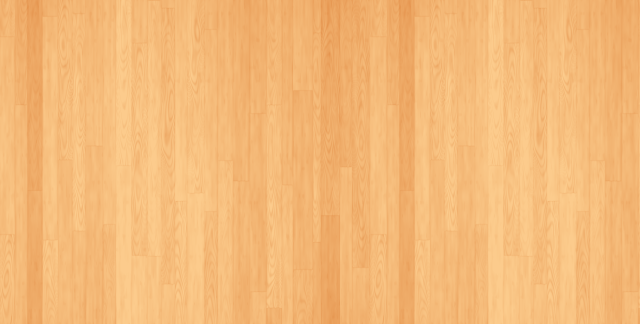
Reproduce this texture procedurally as a Shadertoy shader.

```glsl
// Pale maple strip floor: narrow upright strips, cut into staggered planks.
// Strip widths, tones and grain come from hashes that wrap after a fixed number
// of strips; a soft glow lightens the lower middle of each wrapped section.

const float STRIPS_ACROSS = 43.0;   // strips over the canvas width
const float STRIPS_PER_TILE = 25.0; // strips before the floor repeats
const float STRIP_SHIFT = 0.2;      // sideways offset, in strips
const float WIDTH_JITTER = 0.55;    // variation of the strip edges
const float SEAM_HALF_WIDTH = 0.045; // in strips
const float JOINT_HALF_WIDTH = 0.0018; // in canvas heights
const float SEAM_DEPTH = 0.18;
const float BASE_TONE = 0.8;        // 0 = deep, 1 = pale
const float GLOW_ACROSS = 0.18;
const float GLOW_DOWN = 0.7;
const vec2 GLOW_CENTRE = vec2(0.43, 0.38); // in tile widths, canvas heights
const float STRIP_CONTRAST = 0.22;
const float DARK_STRIP_DEPTH = 0.26;
const float PLANK_CONTRAST = 0.28;
const float FIBRE_CONTRAST = 0.24;
const float MOTTLE_CONTRAST = 0.2;
const float FLECK_DEPTH = 0.14;
const float RING_SPACING = 0.042;   // in canvas heights
const float RING_ARCH = 0.62;       // steepness of the grain arches
const vec3 DEEP_WOOD = vec3(0.91, 0.61, 0.34);
const vec3 PALE_WOOD = vec3(0.98, 0.78, 0.53);
const int AA = 2;                   // samples per pixel side
const float TAU = 6.2831853;

float hash(vec2 p) {
    vec3 q = fract(p.xyx * 0.1031);
    q += dot(q, q.yzx + 33.33);
    return fract((q.x + q.y) * q.z);
}

float noise(vec2 p) {
    vec2 i = floor(p), f = fract(p);
    f = f * f * (3.0 - 2.0 * f);
    return mix(mix(hash(i), hash(i + vec2(1, 0)), f.x),
               mix(hash(i + vec2(0, 1)), hash(i + vec2(1, 1)), f.x), f.y);
}

// Position of strip edge number i, in strips
float stripEdge(float i) {
    return i + WIDTH_JITTER * (hash(vec2(mod(i, STRIPS_PER_TILE), 7.0)) - 0.5);
}

// Tone change from grain; x in strips from the plank middle, y in heights
float grain(vec2 p, float y0, vec2 plank) {
    float seed = hash(plank + 31.0) * 90.0;
    float broad = noise(vec2(p.x * 2.5 + seed, p.y * 5.0)) - 0.5;
    float fibre = noise(vec2(p.x * 8.0 + seed, p.y * 9.0 + seed)) - 0.5;
    float mottle = noise(vec2(p.x * 6.0 - seed, p.y * 34.0 + seed)) - 0.5;
    float fleck = smoothstep(0.75, 0.95, noise(vec2(p.x * 10.0 - seed, p.y * 48.0)));

    // Nested arches around an eye, strong on some planks only
    float dy = p.y - y0;
    float dx = p.x + 0.4 * (hash(plank + 53.0) - 0.5)
             + 0.4 * (noise(vec2(seed, p.y * 9.0)) - 0.5);
    float rings = (sqrt(dy * dy + 0.0006) + RING_ARCH * dx * dx) / RING_SPACING;
    rings += 2.0 * noise(vec2(p.x * 2.5 + seed, p.y * 13.0));
    float line = pow(0.5 + 0.5 * sin(TAU * rings), 2.5);
    float figure = mix(0.03, 0.3, smoothstep(0.45, 0.95, hash(plank + 71.0)));
    figure *= 0.4 + 1.2 * noise(vec2(p.x * 2.0 - seed, p.y * 11.0));
    return 0.14 * broad + FIBRE_CONTRAST * fibre + MOTTLE_CONTRAST * mottle
         - FLECK_DEPTH * fleck - figure * (line - 0.25);
}

vec3 woodFloor(vec2 uv) {
    // Strip under this point and distance to its nearest edge
    float s = uv.x * STRIPS_ACROSS + STRIP_SHIFT;
    float nearest = floor(s + 0.5);
    float toEdge = s - stripEdge(nearest);
    float strip = toEdge < 0.0 ? nearest - 1.0 : nearest;
    float middle = 0.5 * (stripEdge(strip) + stripEdge(strip + 1.0));
    float id = mod(strip, STRIPS_PER_TILE);

    // Plank along the strip
    float plankLength = mix(0.55, 0.95, hash(vec2(id, 13.0)));
    float along = uv.y / plankLength + hash(vec2(id, 19.0));
    float row = floor(along);
    vec2 plank = vec2(id, row);
    float toJoint = (0.5 - abs(fract(along) - 0.5)) * plankLength;
    float eye = uv.y + (mix(0.2, 0.8, hash(plank + 43.0)) - fract(along)) * plankLength;

    // Light falling over the floor
    float tileX = s / STRIPS_PER_TILE - GLOW_CENTRE.x;
    float drop = uv.y - GLOW_CENTRE.y;
    float tone = BASE_TONE + GLOW_ACROSS * cos(TAU * tileX) - GLOW_DOWN * drop * drop;

    // Strip and plank tones, with an occasional darker strip
    tone += STRIP_CONTRAST * (hash(vec2(id, 23.0)) - 0.5);
    tone -= DARK_STRIP_DEPTH * step(0.8, hash(vec2(id, 29.0)));
    tone += PLANK_CONTRAST * (hash(plank + 5.0) - 0.5);
    tone += grain(vec2(s - middle, uv.y), eye, plank);

    // Seams between strips and joints between plank ends, worn unevenly
    float seam = 1.0 - smoothstep(0.0, 2.0 * SEAM_HALF_WIDTH, abs(toEdge));
    seam *= 0.3 + 1.2 * noise(vec2(mod(nearest, STRIPS_PER_TILE) * 3.7, uv.y * 5.0));
    float joint = 1.0 - smoothstep(0.0, 2.0 * JOINT_HALF_WIDTH, toJoint);
    tone -= SEAM_DEPTH * max(seam, joint);
    return mix(DEEP_WOOD, PALE_WOOD, clamp(tone, -0.3, 1.1));
}

void mainImage(out vec4 fragColor, in vec2 fragCoord) {
    vec3 sum = vec3(0.0);
    for (int j = 0; j < AA; j++)
        for (int i = 0; i < AA; i++) {
            vec2 offset = (vec2(i, j) + 0.5) / float(AA) - 0.5;
            sum += woodFloor((fragCoord + offset) / iResolution.xy);
        }
    fragColor = vec4(sum / float(AA * AA), 1.0);
}
```
